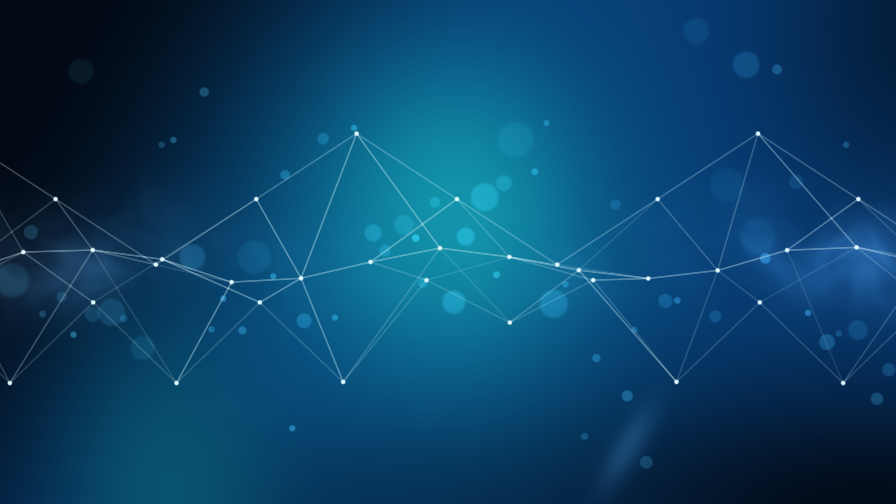
Write a Shadertoy shader that draws this background.

```glsl
// Teal and navy glow with a misty band, soft bokeh and a network of linked nodes.

const vec3 NIGHT = vec3(0.008, 0.035, 0.08);
const vec3 BLUE = vec3(0.025, 0.235, 0.46);
const vec3 DEEP_BLUE = vec3(0.02, 0.15, 0.30);
const vec3 SEA = vec3(0.035, 0.36, 0.45);
const vec3 TEAL = vec3(0.04, 0.42, 0.57);
const vec3 CORE = vec3(0.075, 0.60, 0.68);
const vec3 MIST = vec3(0.32, 0.50, 0.66);
const vec3 SPARK = vec3(0.88, 0.98, 1.0);
const vec3 BOKEH = vec3(0.30, 0.68, 0.78);

const float BAND_Y = 0.48;         // height of the misty band
const float LINE_WIDTH = 0.0007;   // half width, in canvas heights
const float NODE_RADIUS = 0.0043;
const float LINE_GAIN = 0.42;
const int BOKEH_COUNT = 64;
const int LINKS = 14;

// Strands of the network: x start and x step, in canvas widths.
const vec2 UPPER = vec2(-0.05, 0.112);
const vec2 MIDDLE = vec2(-0.0515, 0.0775);
const vec2 LOWER = vec2(-0.082, 0.093);

float hash(float n) { return fract(sin(n * 91.345) * 4758.54); }

float glow(vec2 p, vec2 centre, vec2 radius) {
    vec2 d = (p - centre) / radius;
    return exp(-dot(d, d));
}

// Soft filament texture made of warped, layered sines.
float wisps(vec2 p) {
    float sum = 0.0, gain = 0.5;
    for (int i = 0; i < 4; i++) {
        p += 0.35 * sin(p.yx * 1.7 + float(i) * 2.1);
        sum += gain * (0.5 + 0.5 * sin(p.x) * cos(p.y));
        p = mat2(1.5, 1.1, -1.1, 1.5) * p;
        gain *= 0.55;
    }
    return sum;
}

vec2 upperNode(float i) {
    return vec2(UPPER.x + UPPER.y * i, 0.605 + 0.13 * cos(1.5708 * i));
}

vec2 middleNode(float i) {
    float x = MIDDLE.x + MIDDLE.y * i;
    return vec2(x, 0.475 + 0.035 * cos(14.6 * (x - 0.51)) + 0.02 * (hash(i) - 0.5));
}

vec2 lowerNode(float i) {
    float bump = 0.12 * exp(-(i - 7.0) * (i - 7.0));
    return vec2(LOWER.x + LOWER.y * i, 0.32 + 0.08 * cos(3.14159 * i) + bump);
}

float segment(vec2 p, vec2 a, vec2 b, float aspect, float px) {
    vec2 scale = vec2(aspect, 1.0);
    vec2 pa = (p - a) * scale, ba = (b - a) * scale;
    float d = length(pa - ba * clamp(dot(pa, ba) / dot(ba, ba), 0.0, 1.0));
    return 1.0 - smoothstep(LINE_WIDTH, LINE_WIDTH + px, d);
}

float dotMask(vec2 p, vec2 centre, float radius, float aspect, float soft) {
    float d = length((p - centre) * vec2(aspect, 1.0));
    return 1.0 - smoothstep(radius - soft, radius + soft, d);
}

vec3 backdrop(vec2 uv) {
    vec3 c = mix(NIGHT, BLUE, smoothstep(0.1, 0.62, uv.x + 0.34 * (1.0 - uv.y)));
    c = mix(c, DEEP_BLUE, 0.8 * glow(uv, vec2(0.45, 0.0), vec2(0.3, 0.2)));
    c = mix(c, SEA, 0.8 * glow(uv, vec2(0.19, 0.02), vec2(0.12, 0.32)));
    c = mix(c, NIGHT, 0.95 * glow(uv, vec2(0.97, -0.02), vec2(0.38, 0.27)));
    c = mix(c, NIGHT, 0.6 * glow(uv, vec2(1.03, 0.95), vec2(0.17, 0.4)));
    c = mix(c, TEAL, 0.85 * glow(uv, vec2(0.48, 0.52), vec2(0.21, 0.4)));
    return mix(c, CORE, 0.88 * glow(uv, vec2(0.51, 0.59), vec2(0.125, 0.25)));
}

void mainImage(out vec4 fragColor, in vec2 fragCoord) {
    vec2 uv = fragCoord / iResolution.xy;
    float aspect = iResolution.x / iResolution.y, px = 1.0 / iResolution.y;
    vec3 col = backdrop(uv);

    // Mist, thickest near both sides, and one slanted streak of light.
    float side = 0.12 + 0.88 * smoothstep(0.2, 0.5, abs(uv.x - 0.5));
    float band = exp(-pow((uv.y - BAND_Y - 0.02 * sin(uv.x * 9.0)) / 0.1, 2.0));
    col += MIST * 0.65 * band * side * pow(wisps(uv * vec2(22.0, 15.0)), 1.6);
    vec2 slant = uv - vec2(0.3 * (uv.y - 0.11), 0.0);
    col += MIST * 0.25 * glow(slant, vec2(0.7, 0.11), vec2(0.018, 0.08));

    // Bokeh discs, gathered around the band; a few are large and faint.
    for (int i = 0; i < BOKEH_COUNT; i++) {
        float n = float(i) + 1.0;
        float spread = hash(n + 0.37) + hash(n + 0.61) + hash(n + 0.83) - 1.5;
        float size = hash(n + 0.19);
        float radius = mix(0.006, 0.036, size * size * size);
        vec2 centre = vec2(fract(n * 0.618034), BAND_Y + 0.03 + 0.42 * spread);
        float disc = dotMask(uv, centre, radius, aspect, max(px, 0.18 * radius));
        col += BOKEH * disc * mix(0.42, 0.13, size) * (0.4 + 0.6 * hash(n + 0.5));
    }

    // Network: each strand is a chain, and outer nodes link to the middle one.
    float lines = 0.0, nodes = 0.0;
    for (int i = 0; i < LINKS; i++) {
        float n = float(i);
        vec2 up = upperNode(n), mid = middleNode(n), low = lowerNode(n);
        float aboveId = floor((up.x - MIDDLE.x) / MIDDLE.y + 0.5);
        float belowId = floor((low.x - MIDDLE.x) / MIDDLE.y + 0.5);
        lines += 0.55 * segment(uv, up, upperNode(n + 1.0), aspect, px);
        lines += 0.8 * segment(uv, mid, middleNode(n + 1.0), aspect, px);
        lines += 0.35 * segment(uv, low, lowerNode(n + 1.0), aspect, px);
        for (float s = -1.0; s < 2.0; s += 2.0) {
            float fade = 0.2 + 0.7 * hash(n * 2.0 + s + 3.0);
            lines += fade * segment(uv, up, middleNode(aboveId + s), aspect, px);
            lines += fade * segment(uv, low, middleNode(belowId + s), aspect, px);
        }
        nodes += dotMask(uv, up, NODE_RADIUS, aspect, px);
        nodes += dotMask(uv, mid, NODE_RADIUS, aspect, px);
        nodes += dotMask(uv, low, NODE_RADIUS, aspect, px);
    }
    col = mix(col, SPARK, min(LINE_GAIN * lines, 0.7));
    col = mix(col, SPARK, min(nodes, 1.0));
    fragColor = vec4(clamp(col, 0.0, 1.0), 1.0);
}
```
